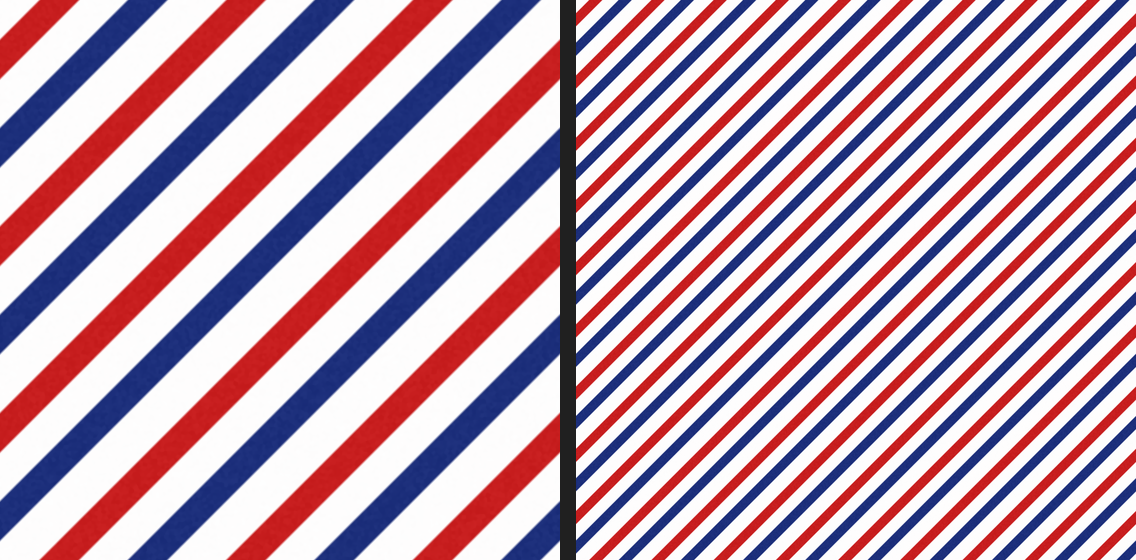
Left: one tile. Right: repeated 3 by 3.
Give the GLSL for this pattern, as a WebGL 2 fragment shader.

```glsl
#version 300 es
precision highp float;
// Diagonal red and navy stripes on white, rising to the right at 45 degrees.
// One phase across the diagonal places both stripes; it repeats a whole number
// of times per side, and a faint wrapped cellular grain mottles the ink.

uniform vec2 u_resolution;
out vec4 fragColor;

const vec3 PAPER = vec3(0.995, 0.992, 0.992);
const vec3 RED   = vec3(0.780, 0.115, 0.118);
const vec3 NAVY  = vec3(0.110, 0.183, 0.482);

const float REPEATS     = 3.0;    // stripe pairs per side, whole number
const float RED_CENTER  = 0.318;  // positions and widths in parts of a repeat
const float NAVY_CENTER = 0.791;
const float HALF_WIDTH  = 0.106;
const float SOFTNESS    = 0.011;  // half the width of the edge ramp

const float GRAIN_CELLS = 160.0;  // grain cells per side, whole number
const float INK_GRAIN   = 0.030;
const float PAPER_GRAIN = 0.006;

vec3 hash3(vec2 p) {
    vec3 q = fract(p.xyx * vec3(0.1031, 0.1030, 0.0973));
    q += dot(q, q.yxz + 33.33);
    return fract((q.xxy + q.yzz) * q.zyx);
}

// Smooth cellular noise in -0.5..0.5: tones of nearby points, blended by distance.
float cellularGrain(vec2 uv) {
    vec2 p = uv * GRAIN_CELLS;
    vec2 cell = floor(p);
    float tone = 0.0;
    float total = 0.0;
    for (int y = -1; y <= 1; y++) {
        for (int x = -1; x <= 1; x++) {
            vec2 id = cell + vec2(x, y);
            vec3 rnd = hash3(mod(id, GRAIN_CELLS));
            vec2 d = id + rnd.xy - p;
            float weight = exp(-5.0 * dot(d, d));
            tone += weight * rnd.z;
            total += weight;
        }
    }
    return tone / total - 0.5;
}

// Coverage of a stripe, using the wrapped distance to its centre line.
float stripe(float phase, float center, float soft) {
    float d = abs(fract(phase - center + 0.5) - 0.5) - HALF_WIDTH;
    return 1.0 - smoothstep(-soft, soft, d);
}

void main() {
    vec2 uv = gl_FragCoord.xy / u_resolution;
    float phase = REPEATS * (uv.x - uv.y);

    // Never sharper than a pixel
    float pixel = REPEATS * (1.0 / u_resolution.x + 1.0 / u_resolution.y);
    float soft = max(SOFTNESS, 0.75 * pixel);

    float red = stripe(phase, RED_CENTER, soft);
    float navy = stripe(phase, NAVY_CENTER, soft);

    vec3 color = mix(PAPER, RED, red);
    color = mix(color, NAVY, navy);

    // Grain is stronger in the ink than on the paper
    color += cellularGrain(uv) * mix(PAPER_GRAIN, INK_GRAIN, max(red, navy));

    fragColor = vec4(clamp(color, 0.0, 1.0), 1.0);
}
```
